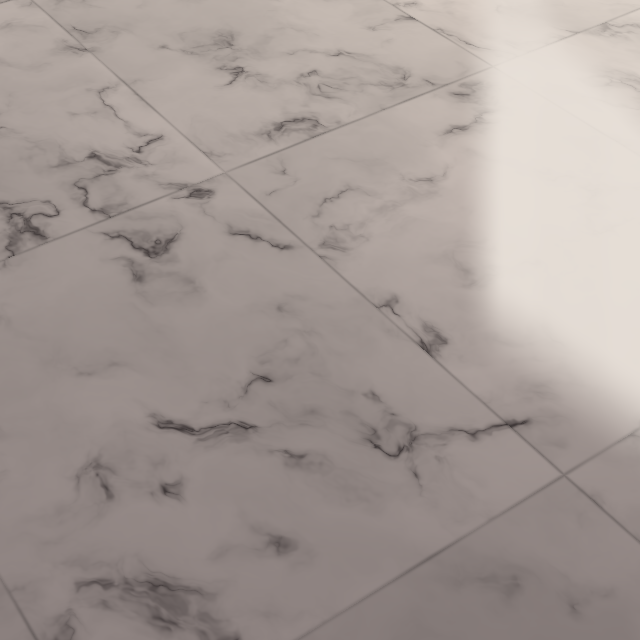
Reproduce this texture procedurally as a WebGL 2 fragment shader.

```glsl
#version 300 es
precision highp float;

uniform vec2 u_resolution;
out vec4 fragColor;

// Corners of one tile on the canvas; they fix the perspective of the floor
const vec2 CORNER_FAR   = vec2(0.3516, 0.7305);
const vec2 CORNER_NEAR  = vec2(0.8815, 0.2578);
const vec2 CORNER_BACK  = vec2(0.7708, 0.8960);
const vec2 CORNER_RIGHT = vec2(1.3467, 0.5448);
const float LEFT_STRETCH = 1.06;

const vec3 STONE_NEAR = vec3(0.538, 0.496, 0.488);
const vec3 STONE_FAR  = vec3(0.795, 0.752, 0.718);
const vec3 VEIN_TINT  = vec3(0.46, 0.44, 0.45);
const vec3 SUNLIGHT   = vec3(0.910, 0.880, 0.850);

const float JOINT_WIDTH    = 0.0028;
const float JOINT_DEPTH    = 0.15;
const float CLOUD_DEPTH    = 0.15;
const float TILE_VARIATION = 0.03;
const float VEIN_SHARPNESS = 32.0;
const float VEIN_FADE      = 0.55;
const float WISP_DEPTH     = 0.10;
const float SUN_STRENGTH   = 0.95;

float hash(vec2 p) {
    vec3 q = fract(p.xyx * 0.1031);
    q += dot(q, q.yzx + 33.33);
    return fract((q.x + q.y) * q.z);
}

float noise(vec2 p) {
    vec2 cell = floor(p);
    vec2 f = fract(p);
    f = f * f * (3.0 - 2.0 * f);
    float low  = mix(hash(cell), hash(cell + vec2(1, 0)), f.x);
    float high = mix(hash(cell + vec2(0, 1)), hash(cell + vec2(1, 1)), f.x);
    return mix(low, high, f.y);
}

float fbm(vec2 p) {
    float sum = 0.0;
    float amplitude = 0.516;
    for (int i = 0; i < 5; i++) {
        sum += amplitude * noise(p);
        p = mat2(1.6, 1.2, -1.2, 1.6) * p + 17.3;
        amplitude *= 0.5;
    }
    return sum;
}

// Canvas position to floor position, where each tile is one unit square
vec2 floorPosition(vec2 p) {
    vec2 skew = CORNER_RIGHT - CORNER_NEAR - CORNER_BACK + CORNER_FAR;
    vec2 gh = inverse(mat2(CORNER_NEAR - CORNER_RIGHT, CORNER_BACK - CORNER_RIGHT)) * skew;
    mat3 project = mat3((1.0 + gh.x) * CORNER_NEAR - CORNER_FAR, gh.x,
                        (1.0 + gh.y) * CORNER_BACK - CORNER_FAR, gh.y,
                        CORNER_FAR, 1.0);
    vec3 q = inverse(project) * vec3(p, 1.0);
    vec2 onFloor = q.xy / q.z;
    onFloor.y /= onFloor.y < 0.0 ? LEFT_STRETCH : 1.0;
    return onFloor;
}

// Each tile is cut from its own part of the stone, at its own angle
vec2 stonePosition(vec2 local, vec2 tile) {
    float angle = 0.9 * (hash(tile + 41.0) - 0.5) + 0.25;
    float c = cos(angle);
    float s = sin(angle);
    vec2 offset = 60.0 * vec2(hash(tile + 11.0), hash(tile + 23.0));
    return mat2(c, s, -s, c) * (local - 0.5) + offset;
}

vec3 marble(vec3 base, vec2 q, float strength) {
    vec2 warp = vec2(fbm(q * 6.0), fbm(q * 6.0 + 31.0)) - 0.5;
    float cloud = fbm(q * vec2(4.5, 2.6) + warp * 1.2 + 5.0) - 0.5;
    float ridge = abs(fbm(q * vec2(8.0, 5.0) + warp * 1.8) - 0.5);
    float patches = fbm(q * vec2(10.0, 7.5) + warp + 71.0);

    // Small broken veins, each inside a smoky stain, with pale wisps around
    float vein = exp(-ridge * VEIN_SHARPNESS) * smoothstep(0.55, 0.78, patches);
    float stain = exp(-ridge * 16.0) * smoothstep(0.50, 0.76, patches);
    float wisp = exp(-ridge * 9.0) * smoothstep(0.36, 0.66, patches);
    base *= 1.0 + CLOUD_DEPTH * cloud - WISP_DEPTH * wisp;
    float dark = strength * (0.95 * vein + 0.25 * stain);
    return mix(base, base * VEIN_TINT, clamp(dark, 0.0, 1.0));
}

// Soft pool of window light with a slanted lower edge and a shaded corner
float sunPool(vec2 p) {
    float side = smoothstep(0.715, 0.790, p.x);
    float lower = smoothstep(-0.10, 0.08, p.y - 0.50 + 0.72 * (p.x - 0.78));
    float corner = smoothstep(-0.03, 0.07, p.y - 0.93 + 0.90 * (p.x - 0.86));
    corner *= smoothstep(0.82, 0.89, p.x);
    float top = 1.0 - 0.30 * smoothstep(0.88, 1.0, p.y);
    float streak = 0.96 + 0.04 * noise(vec2(p.x * 28.0, 3.0));
    return side * lower * top * streak * (1.0 - 0.55 * corner);
}

void main() {
    vec2 p = gl_FragCoord.xy / u_resolution;
    vec2 onFloor = floorPosition(p);
    vec2 tile = floor(onFloor);
    float sun = sunPool(p);

    // Stone, brighter toward the back and the right
    float depth = pow(p.y, 1.4) * (0.65 + 0.45 * p.x);
    vec3 color = mix(STONE_NEAR, STONE_FAR, depth);
    color *= 1.0 + TILE_VARIATION * (hash(tile + 5.0) - 0.5);
    float strength = (1.0 - VEIN_FADE * depth) * (1.0 - 0.6 * sun);
    color = marble(color, stonePosition(fract(onFloor), tile), strength);

    // Thin soft joints, unevenly filled
    vec2 gap = abs(fract(onFloor + 0.5) - 0.5);
    vec2 reach = gap / (JOINT_WIDTH + 0.3 * fwidth(onFloor));
    vec2 lines = exp(-reach * reach);
    float fill = 0.6 + 0.8 * noise(onFloor * 9.0);
    color *= 1.0 - JOINT_DEPTH * fill * max(lines.x, lines.y);

    // Halo, then the direct light washing over the floor
    float halo = exp(-7.0 * dot(p - vec2(0.92, 0.62), p - vec2(0.92, 0.62)));
    color *= 1.0 + 0.06 * halo;
    color = mix(color, SUNLIGHT, SUN_STRENGTH * sun);
    fragColor = vec4(color, 1.0);
}
```
